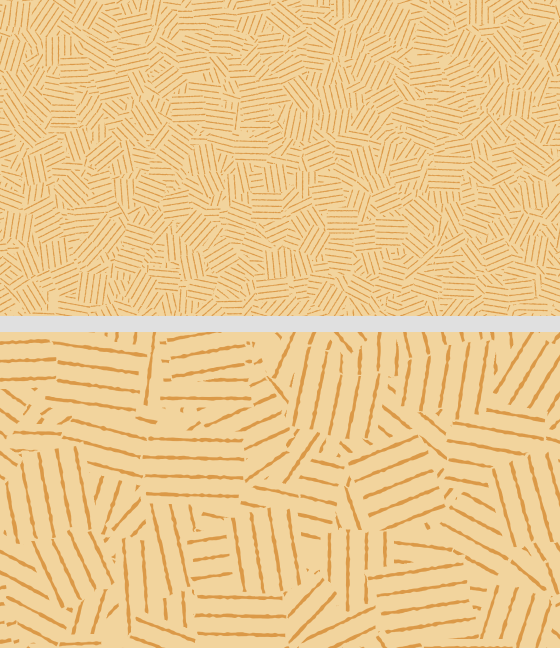
Top, the full canvas; bottom, a detail of the centre.
This pattern is drawn by a Shadertoy shader. Its source:

```glsl
#define CELL 0.058         // grid pitch of the scattered patches
#define SPACING 0.0195     // distance between hatch lines
#define HALF_LENGTH 0.047  // half the mean length of a stripe
#define HALF_WIDTH 0.0017  // half the mean thickness of a line
#define TIP_GAP 0.002      // bare margin at both ends of a line
#define ROUGHNESS 0.0016   // raggedness of the ink edges
#define GRAIN 260.0        // frequency of the raggedness
#define LEAN 0.16          // preference for level hatching
#define PAPER vec3(0.95, 0.83, 0.615)
#define INK vec3(0.86, 0.60, 0.28)

const float PI = 3.14159265;

float hash(vec2 p) {
    vec3 q = fract(p.xyx * vec3(0.1031, 0.1030, 0.0973));
    q += dot(q, q.yzx + 33.33);
    return fract((q.x + q.y) * q.z);
}

float noise(vec2 p) {
    vec2 i = floor(p), f = fract(p);
    f = f * f * (3.0 - 2.0 * f);
    vec2 e = vec2(0.0, 1.0);
    return mix(mix(hash(i), hash(i + e.yx), f.x),
               mix(hash(i + e.xy), hash(i + e.yy), f.x), f.y);
}

// Ink coverage of the topmost hatched patch at p.
float hatching(vec2 p, float blur) {
    float rough = (noise(p * GRAIN) - 0.5) * ROUGHNESS;
    vec2 home = floor(p / CELL);
    float top = -1.0, ink = 0.0;

    for (int y = -2; y <= 2; y++)
    for (int x = -2; x <= 2; x++) {
        vec2 id = home + vec2(x, y);
        float priority = hash(id + 71.3);
        if (priority < top) continue;

        // Random place and direction
        vec2 jitter = vec2(hash(id + 13.7), hash(id + 41.9));
        float turn = hash(id + 97.1);
        float angle = PI * turn - LEAN * sin(2.0 * PI * turn);
        vec2 dir = vec2(cos(angle), sin(angle));
        vec2 d = p - (id + jitter) * CELL;
        float along = dot(d, dir);
        float across = dot(d, vec2(-dir.y, dir.x)) / SPACING;

        // Four or five stripes side by side, with staggered ends
        float count = 4.0 + step(0.6, hash(id + 151.7));
        float row = across + 0.5 * count;
        float stripe = floor(row);
        if (stripe < 0.0 || stripe >= count) continue;
        float stagger = hash(id * 7.0 + stripe * 3.1 + 5.3) - 0.5;
        float shift = hash(id * 5.0 + stripe * 2.3 + 19.1) - 0.5;
        float reach = HALF_LENGTH * (0.85 + 0.3 * hash(id + 211.3))
                    + 0.35 * SPACING * stagger
                    - abs(along + 0.2 * SPACING * shift) + 2.0 * rough;
        if (reach < 0.0) continue;

        // One ragged line along the middle of each stripe
        float side = HALF_WIDTH + rough - abs(row - stripe - 0.5) * SPACING;
        float inside = min(side, reach - TIP_GAP);
        top = priority;
        ink = clamp(0.5 + inside / blur, 0.0, 1.0);
    }
    return ink;
}

void mainImage(out vec4 fragColor, in vec2 fragCoord) {
    // Four samples smooth the edges where patches overlap
    float pixel = 1.0 / iResolution.y;
    float ink = 0.0;
    for (int i = 0; i < 4; i++) {
        vec2 offset = vec2(i & 1, i >> 1) * 0.5 - 0.25;
        ink += 0.25 * hatching((fragCoord + offset) * pixel, 0.6 * pixel);
    }
    fragColor = vec4(mix(PAPER, INK, ink), 1.0);
}
```
